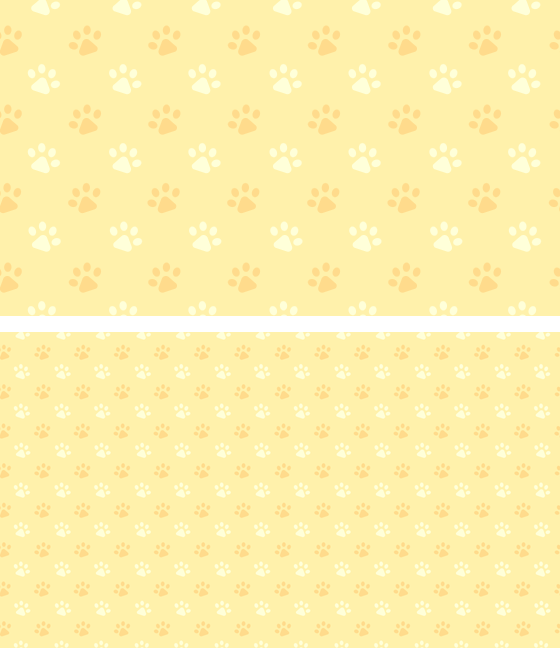
Top, the tile; bottom, the same tile 2 across and 2 down.
This pattern is drawn by a Shadertoy shader. Its source:

```glsl
float capsule(vec2 p, vec2 a, vec2 b, float radiusA, float radiusB) {
    vec2 ab = b - a;
    float h = clamp(dot(p - a, ab) / dot(ab, ab), 0.0, 1.0);
    return length(p - a - ab * h) - mix(radiusA, radiusB, h);
}

float toe(vec2 p, float tilt) {
    float c = cos(tilt), s = sin(tilt);
    vec2 q = mat2(c, -s, s, c) * p;
    return (length(q / vec2(5.0, 6.4)) - 1.0) * 5.0;
}

float paw(vec2 p) {
    // Pad: three lobes joined by tapered capsules
    vec2 left = vec2(-12.7, -11.3), top = vec2(-2.0, -4.0), low = vec2(2.7, -15.3);
    float d = capsule(p, left, top, 4.5, 6.0);
    d = min(d, capsule(p, top, low, 6.0, 5.5));
    d = min(d, capsule(p, left, low, 4.5, 5.5));

    // Toes: position and tilt
    vec3 toes[4] = vec3[4](
        vec3(-16.7, 7.3, 0.35), vec3(-2.7, 14.0, 0.05),
        vec3(11.3, 7.3, -0.4), vec3(16.0, -7.3, -1.25));
    for (int i = 0; i < 4; i++)
        d = min(d, toe(p - toes[i].xy, toes[i].z));
    return d;
}

// Coverage of one layer of paws; facing mirrors it, bow and stagger shift its columns
float pawLayer(vec2 grid, float facing, float bow, float stagger) {
    vec2 id = floor(grid + 0.5);
    vec2 p = (grid - id) * vec2(109.7, 108.0);
    id = mod(id, vec2(7.0, 4.0));
    p.x *= facing;

    // Slight placement drift, repeating with the canvas
    float thirdRow = 1.0 - step(0.5, abs(id.y - 1.0));
    p.x -= bow * sin(id.x * 3.14159 / 7.0) + stagger * mod(id.x, 2.0) + thirdRow;
    p.y -= 0.7 * thirdRow;

    float pixel = 432.0 / iResolution.y;
    return clamp(0.5 - paw(p) / pixel, 0.0, 1.0);
}

void mainImage(out vec4 fragColor, in vec2 fragCoord) {
    // Seven columns by four rows, 108 paw units per row
    vec2 grid = fragCoord / iResolution.xy * vec2(7.0, 4.0);

    vec3 color = vec3(1.0, 0.945, 0.67);
    color = mix(color, vec3(1.0, 0.86, 0.55), pawLayer(grid - vec2(0.073, 0.488), -1.0, 2.4, 0.0));
    color = mix(color, vec3(1.0, 1.0, 0.85), pawLayer(grid - vec2(0.547, 0.0), 1.0, 1.0, 1.4));
    fragColor = vec4(color, 1.0);
}
```
